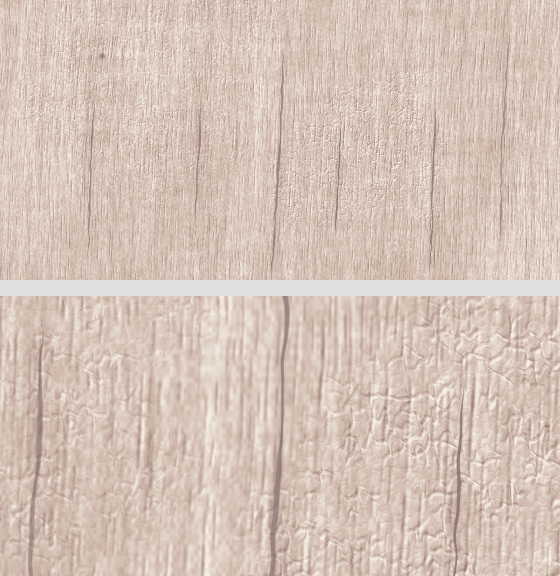
Top: the whole. Bottom: its middle third, enlarged.
Write a Shadertoy shader that draws this texture.

```glsl
// Pale weathered oak board with upright grain.
// Staggered cells hold thin tapering pores over stretched noise, embossed
// Voronoi plates make the flaking patches, and a loop draws the long cracks.

const vec3 SHADE_COLOR = vec3(0.67, 0.56, 0.52);
const vec3 WOOD_COLOR  = vec3(0.84, 0.76, 0.71);
const vec3 LIGHT_COLOR = vec3(0.92, 0.88, 0.84);
const vec3 CRACK_COLOR = vec3(0.50, 0.42, 0.41);

const float BASE_TONE = 0.847;      // brightness of the red channel
const float FIBRE_CONTRAST = 0.06;
const float GRIT_CONTRAST = 0.08;
const float PORE_DEPTH = 0.095;
const float RELIEF_DEPTH = 0.085;
const float GRAIN_SLANT = 0.06;
const vec2  LONG_PORES = vec2(62.0, 7.0);     // cells per unit
const vec2  SHORT_PORES = vec2(97.0, 15.0);
const vec2  PLATE_SCALE = vec2(40.0, 42.0);
const vec2  LIGHT_OFFSET = vec2(-0.0012, 0.0020);
const int   CRACK_COUNT = 6;
const float CRACK_SPACING = 0.29;
const float CRACK_WIDTH = 0.0032;
const vec2  KNOT_CENTER = vec2(0.365, 0.80);
const float KNOT_RADIUS = 0.011;

float hash(vec2 p) {
    return fract(sin(dot(p, vec2(127.1, 311.7))) * 43758.5);
}

float noise(vec2 p) {
    vec2 cell = floor(p);
    vec2 f = fract(p);
    f = f * f * (3.0 - 2.0 * f);
    float low = mix(hash(cell), hash(cell + vec2(1, 0)), f.x);
    float high = mix(hash(cell + vec2(0, 1)), hash(cell + vec2(1, 1)), f.x);
    return mix(low, high, f.y);
}

// Noise centred on zero
float wave(vec2 p) { return noise(p) - 0.5; }

// Thin dark slits with a lit right-hand rim, one per staggered cell
float pores(vec2 grain, vec2 scale, float pixel) {
    vec2 q = grain * scale;
    float column = floor(q.x);
    q.y += 19.0 * hash(vec2(column, scale.y));
    vec2 id = vec2(column, floor(q.y));
    vec2 f = fract(q);
    float reach = mix(0.5, 1.0, hash(id + 5.0));
    float taper = smoothstep(0.0, 0.35, reach - abs(2.0 * f.y - 1.0));
    float center = 0.38 + 0.3 * (hash(id + 9.0) - 0.5);
    float width = max(0.0019, 0.45 * pixel) * mix(0.75, 1.25, hash(id + 13.0));
    float d = (f.x - center) / scale.x / width;
    float profile = 0.45 * exp(-(d - 2.1) * (d - 2.1)) - exp(-d * d);
    return profile * taper * smoothstep(0.2, 0.9, hash(id + 21.0));
}

// Height of the flaking plates: 1 on a plate, 0 in the groove between plates
float plateHeight(vec2 p) {
    vec2 q = p * PLATE_SCALE;
    q += 0.8 * vec2(wave(p * vec2(110.0, 70.0)), wave(p * vec2(120.0, 60.0) + 31.0));
    vec2 cell = floor(q);
    float nearest = 9.0, second = 9.0;
    for (int y = -1; y <= 1; y++) {
        for (int x = -1; x <= 1; x++) {
            vec2 id = cell + vec2(x, y);
            vec2 site = id + vec2(hash(id), hash(id + 57.0));
            float d = length(q - site);
            second = min(second, max(nearest, d));
            nearest = min(nearest, d);
        }
    }
    return smoothstep(0.0, 0.22, second - nearest);
}

// Slope toward the light, with shadows stronger than highlights
float relief(vec2 p) {
    float slope = plateHeight(p - LIGHT_OFFSET) - plateHeight(p + LIGHT_OFFSET);
    return slope < 0.0 ? 1.3 * slope : slope;
}

// Soft elliptical patch with a ragged outline
float patchMask(vec2 p, vec2 center, vec2 radius) {
    float d = length((p - center) / radius) + 0.6 * wave(p * 9.0);
    return 1.0 - smoothstep(0.55, 1.1, d);
}

// Returns crack darkness in x and the surrounding brown stain in y
vec2 cracks(vec2 grain, float pixel) {
    vec2 result = vec2(0.0);
    for (int i = 0; i < CRACK_COUNT; i++) {
        float id = float(i);
        float middle = mix(0.25, 0.7, hash(vec2(id, 7.0)));
        float halfLength = mix(0.22, 0.5, hash(vec2(id, 11.0)));
        float strength = mix(0.5, 1.0, hash(vec2(id, 17.0)));
        float center = 0.39 + CRACK_SPACING * id + 0.14 * (hash(vec2(id, 3.0)) - 0.5);
        center += 0.004 * wave(vec2(id * 9.0, grain.y * 34.0));
        float dx = abs(grain.x - center);
        float taper = smoothstep(0.0, 0.2, halfLength - abs(grain.y - middle));
        float width = CRACK_WIDTH * taper * (0.3 + 1.2 * noise(vec2(id * 5.0, grain.y * 20.0)));
        float line = 1.0 - smoothstep(0.4 * width, width + 0.5 * pixel, dx);
        float stain = exp(-dx * 75.0) * taper * noise(vec2(grain.x * 90.0, grain.y * 8.0));
        result = max(result, strength * vec2(line * smoothstep(0.0, 0.4, taper), stain));
    }
    return result;
}

void mainImage(out vec4 fragColor, in vec2 fragCoord) {
    vec2 p = fragCoord / iResolution.y;
    float pixel = 1.0 / iResolution.y;

    // Grain coordinates: leaning and gently wavy
    vec2 grain = p;
    grain.x += 0.03 * wave(p * vec2(3.0, 2.0)) - GRAIN_SLANT * (p.y - 0.5);
    grain.x += 0.003 * wave(p * vec2(14.0, 22.0));

    // Broad light, brighter toward both ends
    float tone = BASE_TONE + 0.035 * smoothstep(0.55, 1.0, abs(p.x - 1.0));
    tone += 0.045 * wave(p * vec2(4.0, 2.5)) + 0.025 * wave(p * vec2(6.0, 42.0));

    // Bands, fibres, grit and pores
    tone += 0.035 * wave(grain * vec2(22.0, 1.2));
    tone += FIBRE_CONTRAST * wave(grain * vec2(105.0, 6.0) + 13.0);
    tone += FIBRE_CONTRAST * wave(grain * vec2(230.0, 22.0) + 41.0);
    tone += GRIT_CONTRAST * wave(p * vec2(240.0, 150.0));
    tone += PORE_DEPTH * pores(grain, LONG_PORES, pixel);
    tone += PORE_DEPTH * pores(grain + 0.37, SHORT_PORES, pixel);

    // Embossed plates with broken edges, coarse and fine
    float flaking = 0.7 * patchMask(p, vec2(0.55, 0.72), vec2(0.5, 0.55));
    flaking = max(flaking, patchMask(p, vec2(1.3, 0.45), vec2(0.38, 0.38)));
    float broken = smoothstep(0.3, 0.6, noise(p * vec2(36.0, 44.0)));
    tone += RELIEF_DEPTH * flaking * (broken * relief(p) + 0.35 * relief(1.7 * p + 4.0));

    // Stain, colour ramp, then cracks and the small knot
    vec2 crack = cracks(grain, pixel);
    tone -= 0.11 * crack.y;
    vec3 color = mix(SHADE_COLOR, WOOD_COLOR, clamp((tone - 0.67) / 0.17, -0.4, 1.0));
    color = mix(color, LIGHT_COLOR, clamp((tone - 0.84) / 0.08, 0.0, 1.4));
    color = mix(color, CRACK_COLOR, 0.85 * crack.x);
    float knot = 1.0 - smoothstep(0.5 * KNOT_RADIUS, KNOT_RADIUS + pixel, length(p - KNOT_CENTER));
    fragColor = vec4(mix(color, CRACK_COLOR, 0.65 * knot), 1.0);
}
```
